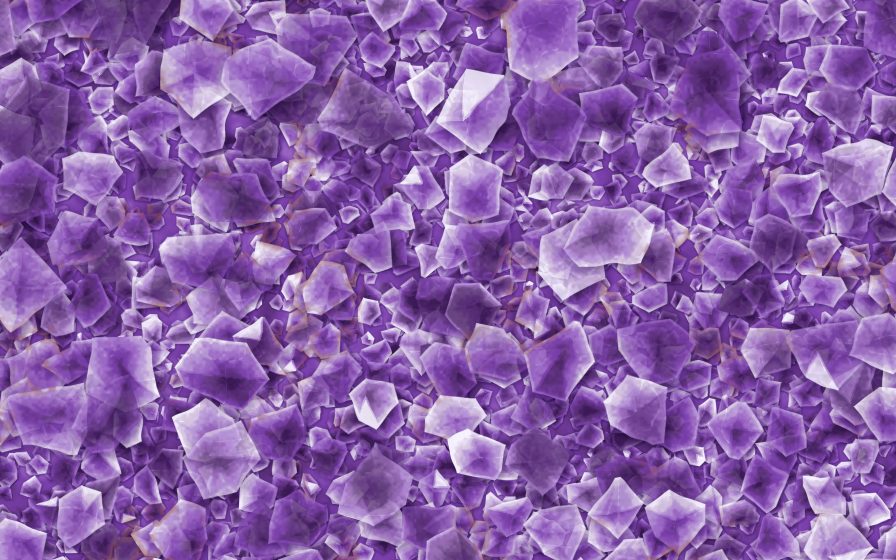
Write a Shadertoy shader that draws this texture.

```glsl
// Amethyst druse: a dense bed of overlapping violet quartz points.
// Layers of jittered cells, small to large, each hold a translucent six-sided
// pyramid with shaded facets, dark core, pale rim, soft shadow and glints.

const float LARGE_CELL = 0.15;     // cell size of the biggest crystals
const float LAYER_RATIO = 0.69;    // size step between layers
const int LAYERS = 5;
const int SIDES = 6;
const float TAU = 6.2831853;
const float LARGE_KEEP = 0.5;      // share of big cells that hold a crystal
const float RUST_AMOUNT = 0.5;
const float SHADOW_AMOUNT = 0.6;
const vec2 LIGHT_DIR = vec2(-0.5, 0.86);

const vec3 ABYSS = vec3(0.22, 0.09, 0.32);
const vec3 DARK = vec3(0.35, 0.18, 0.47);
const vec3 DEEP = vec3(0.48, 0.25, 0.67);
const vec3 VIOLET = vec3(0.62, 0.42, 0.78);
const vec3 LILAC = vec3(0.73, 0.61, 0.85);
const vec3 FROST = vec3(0.86, 0.80, 0.90);
const vec3 GLINT = vec3(0.97, 0.96, 1.0);
const vec3 SMOKE_TINT = vec3(1.2, 0.89, 1.4);
const vec3 SHADOW_TINT = vec3(0.60, 0.50, 0.68);
const vec3 RUST = vec3(0.56, 0.27, 0.25);

float hash(vec2 p) {
    return fract(sin(dot(p, vec2(127.1, 311.7))) * 43758.5453);
}

float noise(vec2 p) {
    vec2 i = floor(p), f = fract(p);
    f = f * f * (3.0 - 2.0 * f);
    return mix(mix(hash(i), hash(i + vec2(1, 0)), f.x),
               mix(hash(i + vec2(0, 1)), hash(i + vec2(1, 1)), f.x), f.y);
}

float fbm(vec2 p) {
    float sum = 0.0, amp = 0.53;
    for (int i = 0; i < 4; i++) {
        sum += amp * noise(p);
        p = mat2(1.6, 1.2, -1.2, 1.6) * p + 7.3;
        amp *= 0.5;
    }
    return sum;
}

// Tone from 0 (shadow) to 1.1 (glint) to crystal colour
vec3 amethyst(float tone) {
    vec3 c = mix(ABYSS, DARK, smoothstep(0.0, 0.22, tone));
    c = mix(c, DEEP, smoothstep(0.22, 0.42, tone));
    c = mix(c, VIOLET, smoothstep(0.42, 0.60, tone));
    c = mix(c, LILAC, smoothstep(0.60, 0.77, tone));
    c = mix(c, FROST, smoothstep(0.77, 0.93, tone));
    return mix(c, GLINT, smoothstep(0.95, 1.1, tone));
}

// Paints one crystal over col; q is the offset from its centre
void paintCrystal(inout vec3 col, vec2 q, vec2 id, float radius, float depth,
                  float cloud, float grain, float rust, float px) {
    float spin = hash(id + 3.1) * TAU;
    float lean = hash(id + 5.7) * TAU;
    vec2 apex = radius * 0.42 * hash(id + 8.3) * vec2(cos(lean), sin(lean));
    float contrast = mix(0.46, 0.28, depth);
    float glintChance = mix(0.04, 0.015, depth);

    // Lowest plane gives the facet, largest side distance the outline
    float edge = -1.0, h1 = 9.0, h2 = 9.0, tone1 = 0.0, tone2 = 0.0;
    for (int i = 0; i < SIDES; i++) {
        vec2 side = id + vec2(float(i) * 1.7, 11.9);
        float a = spin + (float(i) + 0.7 * hash(side)) * TAU / float(SIDES);
        vec2 n = vec2(cos(a), sin(a));
        float reach = radius * mix(0.58, 1.06, hash(side + 21.3));
        float gap = reach - dot(q, n);
        float h = gap / (reach - dot(apex, n));
        float pick = hash(side + 43.7);
        float tone = contrast * (pick - 0.5) + 0.08 * dot(n, LIGHT_DIR);
        tone += 0.5 * step(1.0 - glintChance, pick);
        edge = max(edge, -gap);
        if (h < h1) {
            h2 = h1; tone2 = tone1;
            h1 = h; tone1 = tone;
        } else if (h < h2) {
            h2 = h; tone2 = tone;
        }
    }

    // Violet contact shadow, stronger on the side away from the light
    float away = 0.6 - 0.4 * dot(q, LIGHT_DIR) / (length(q) + 0.001);
    float shadow = SHADOW_AMOUNT * away * smoothstep(0.28 * radius, 0.0, edge);
    col *= mix(vec3(1.0), SHADOW_TINT, shadow * smoothstep(-px, 0.0, edge));
    if (edge > px) return;

    // Facets, colour zoning, cloudy inclusions and healed cracks
    float ridge = (h2 - h1) * radius;
    float tone = mix(tone2, tone1, 0.5 + 0.5 * smoothstep(0.0, 1.5 * px, ridge));
    tone += mix(0.28, 0.82, hash(id + 17.9)) - 0.04 * (1.0 - depth);
    tone -= 0.27 * smoothstep(0.25, 0.9, h1 + 0.6 * (cloud - 0.5));
    tone += 0.14 * smoothstep(0.35, 0.0, h1 + 0.5 * (cloud - 0.5));
    tone += 0.17 * dot(q, vec2(sin(lean), cos(lean))) / radius;
    tone += 0.6 * (cloud - 0.5) + 0.10 * (grain - 0.5);
    float crack = abs(noise(q * 26.0 + id * 5.3) - 0.5);
    tone += 0.13 * smoothstep(0.05, 0.0, crack) * grain;

    // Worn edges and ridges catch light
    float rim = smoothstep(0.003 + px, 0.0, abs(edge + 0.002));
    tone += 0.17 * rim * hash(id + 29.3);
    tone += 0.07 * smoothstep(0.002 + px, 0.0, ridge) * cloud;

    vec3 face = amethyst(tone);
    float luma = dot(face, vec3(0.2126, 0.7152, 0.0722));
    float smoke = 0.75 * smoothstep(0.5, 0.9, hash(id + 37.1));
    smoke *= smoothstep(0.2, 0.4, tone) * (1.0 - smoothstep(0.62, 0.8, tone));
    face = mix(face, luma * SMOKE_TINT, smoke);
    face = mix(face, RUST, RUST_AMOUNT * rust * smoothstep(0.012, 0.0, -edge));
    float opacity = mix(0.72, 0.97, hash(id + 61.3));
    col = mix(col, face, opacity * smoothstep(0.5 * px, -0.5 * px, edge));
}

void mainImage(out vec4 fragColor, in vec2 fragCoord) {
    vec2 uv = fragCoord / iResolution.y;
    float px = 1.5 / iResolution.y;
    float cloud = fbm(uv * 19.0);
    float grain = noise(uv * 170.0);
    float rust = smoothstep(0.6, 0.85, noise(uv * 13.0 + 40.0)) * smoothstep(0.3, 0.6, noise(uv * 75.0));
    vec2 warped = uv + 0.007 * (vec2(noise(uv * 32.0), noise(uv * 32.0 + 60.0)) - 0.5);
    vec3 col = amethyst(0.15 + 0.5 * cloud);

    // Small crystals first, then larger ones; lower rows overlap upper rows
    for (int layer = 0; layer < LAYERS; layer++) {
        float depth = float(layer) / float(LAYERS - 1);
        float cell = LARGE_CELL * pow(LAYER_RATIO, float(LAYERS - 1 - layer));
        vec2 home = floor(warped / cell);
        for (int y = 1; y >= -1; y--)
        for (int x = -1; x <= 1; x++) {
            vec2 corner = home + vec2(x, y);
            vec2 id = corner + float(layer) * 37.0;
            if (hash(id + 51.7) > mix(1.0, LARGE_KEEP, depth)) continue;
            vec2 jitter = 0.5 + 0.7 * (vec2(hash(id), hash(id + 71.3)) - 0.5);
            vec2 q = warped - (corner + jitter) * cell;
            float radius = cell * mix(0.38, 0.6, hash(id + 83.9));
            if (length(q) > 1.9 * radius) continue;
            paintCrystal(col, q, id, radius, depth, cloud, grain, rust, px);
        }
    }
    fragColor = vec4(col, 1.0);
}
```
